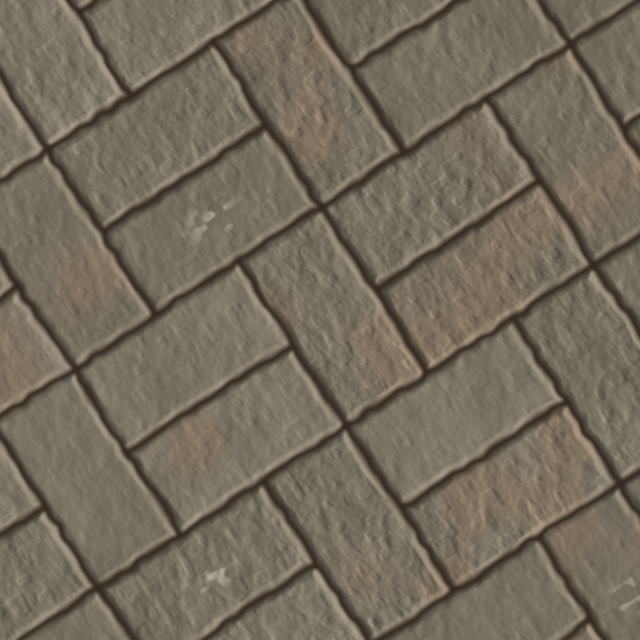
Give the GLSL for this texture, as a Shadertoy shader.

```glsl
// Worn stone paving: rows of two stacked bricks beside one upright brick, each row
// stepped by one brick width and the whole turned. A height field made of rounded
// box distances and noise is lit from one side; joints, tints and scuffs go on top.

#define BRICK_WIDTH 0.1543
#define TILT 0.579
#define CORNER_POINT vec2(0.1146, 0.4232)
#define JOINT_DEPTH 0.07
#define WOBBLE 0.032
#define RELIEF 0.30
#define LIGHT_DIR vec2(0.82, 0.57)
#define STONE_DARK vec3(0.435, 0.407, 0.352)
#define STONE_LIGHT vec3(0.505, 0.475, 0.416)
#define STONE_WARM vec3(0.520, 0.447, 0.365)
#define JOINT_COLOR vec3(0.205, 0.165, 0.130)
#define SCUFF_COLOR vec3(0.690, 0.665, 0.620)

struct Brick {
    vec2 id;      // unique per brick
    vec2 local;   // position from the brick centre
    float depth;  // distance inward from the brick edge
};

float hash(vec2 p) {
    vec3 q = fract(p.xyx * 0.1031);
    q += dot(q, q.yzx + 33.33);
    return fract((q.x + q.y) * q.z);
}

float noise(vec2 p) {
    vec2 i = floor(p), f = fract(p);
    f = f * f * (3.0 - 2.0 * f);
    return mix(mix(hash(i), hash(i + vec2(1, 0)), f.x),
               mix(hash(i + vec2(0, 1)), hash(i + vec2(1, 1)), f.x), f.y);
}

float fbm(vec2 p) {
    float sum = 0.0, gain = 0.5;
    for (int i = 0; i < 4; i++) {
        sum += gain * noise(p);
        p = mat2(1.6, 1.2, -1.2, 1.6) * p + 17.3;
        gain *= 0.5;
    }
    return sum;
}

// Finds the brick under p; one unit is the width of a brick, y runs downward.
Brick findBrick(vec2 p) {
    p += WOBBLE * (vec2(noise(p * 2.7), noise(p * 2.7 + 41.0)) - 0.5);
    p += WOBBLE * (vec2(noise(p * 8.0 + 9.0), noise(p * 8.0 + 73.0)) - 0.5);
    float row = floor(p.y / 2.0);
    float y = p.y - 2.0 * row;
    float x = p.x + row;
    float group = floor(x / 3.0);
    x -= 3.0 * group;

    Brick b;
    bool lying = x < 2.0;
    vec2 halfSize = lying ? vec2(1.0, 0.5) : vec2(0.5, 1.0);
    b.local = lying ? vec2(x - 1.0, fract(y) - 0.5) : vec2(x - 2.5, y - 1.0);
    b.id = vec2(3.0 * group + (lying ? floor(y) : 2.0), row) + 50.0;

    float radius = 0.07;
    vec2 q = abs(b.local) - halfSize + radius;
    b.depth = radius - length(max(q, 0.0)) - min(max(q.x, q.y), 0.0);
    return b;
}

// Bevelled edge plus a hammered surface whose roughness differs per brick.
float height(vec2 p) {
    Brick b = findBrick(p);
    float bevel = smoothstep(-0.01, 0.10, b.depth);
    float rough = mix(0.45, 1.0, hash(b.id + 5.0));
    vec2 grainPos = p + 13.0 * hash(b.id);
    float grain = fbm(grainPos * vec2(9.0, 6.0));
    float dents = smoothstep(0.62, 0.85, noise(grainPos * vec2(11.0, 8.0) + 31.0));
    return 0.22 * bevel + bevel * rough * (0.34 * grain - 0.07 * dents);
}

void mainImage(out vec4 fragColor, in vec2 fragCoord) {
    // Canvas to turned brick units
    vec2 uv = fragCoord / iResolution.y - CORNER_POINT;
    float c = cos(TILT), s = sin(TILT);
    vec2 p = vec2(dot(uv, vec2(c, s)), dot(uv, vec2(s, -c))) / BRICK_WIDTH;
    Brick b = findBrick(p);

    // Stone: mottling, a tint per brick and warm stains
    float mottle = fbm(p * 2.3 + 7.0 * hash(b.id + 2.0));
    float tone = 0.5 + 1.1 * (mottle - 0.47) + 0.5 * (hash(b.id + 8.0) - 0.5);
    vec3 color = mix(STONE_DARK, STONE_LIGHT, clamp(tone, 0.0, 1.0));
    float stain = smoothstep(0.45, 0.8, noise(p * 1.5 + 60.0));
    color = mix(color, STONE_WARM, 0.6 * stain * step(0.5, hash(b.id + 3.0)));

    // Pale scuffs near the middle of a few bricks
    float scuffArea = smoothstep(0.38, 0.05, length(b.local * vec2(0.8, 1.3)));
    float scuff = smoothstep(0.55, 0.78, noise(p * vec2(9.0, 15.0) + 3.0));
    color = mix(color, SCUFF_COLOR, 0.7 * scuff * scuffArea * step(0.8, hash(b.id + 11.0)));

    // Side light on the relief
    float slope = height(p) - height(p + 0.035 * LIGHT_DIR);
    color *= 1.0 + clamp(slope * RELIEF * 8.0, -0.30, 0.30);

    // Joints of uneven width, darkest where corners meet
    float wear = mix(0.75, 1.25, noise(p * 3.5 + 90.0));
    float stone = smoothstep(-0.01, JOINT_DEPTH * wear, b.depth);
    color = mix(JOINT_COLOR, color, stone);

    fragColor = vec4(color, 1.0);
}
```
